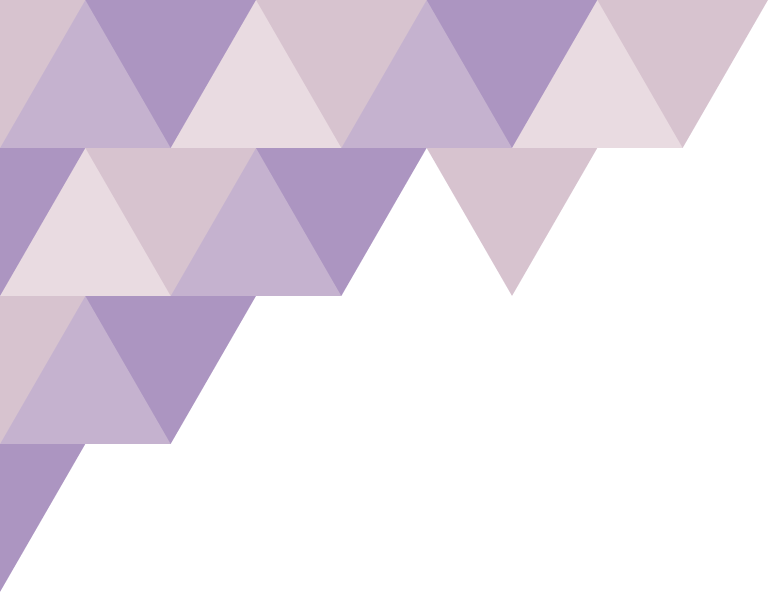
Write a Shadertoy shader that draws this background.

```glsl
// Rows of pastel triangles that thin out from the top left corner over white.
// Each row alternates downward and upward triangles; the parity of column and
// row picks the tint, and each row holds half as many columns as the last.

#define COLUMNS 4.5
#define ROWS 4.0
#define FIRST_ROW_LAST 4
#define LOOSE_TRIANGLE ivec2(3, 1)
#define SAMPLES 4

const vec3 PAPER  = vec3(1.0);
const vec3 PINK   = vec3(0.843, 0.763, 0.811);
const vec3 PURPLE = vec3(0.673, 0.583, 0.757);
const vec3 LILAC  = vec3(0.774, 0.700, 0.813);
const vec3 BLUSH  = vec3(0.915, 0.858, 0.882);

// Colour at a canvas position, both axes from 0 to 1
vec3 triangleColor(vec2 uv) {
    vec2 grid = vec2(uv.x * COLUMNS, (1.0 - uv.y) * ROWS);
    int row = int(floor(grid.y));
    float depth = fract(grid.y);

    // Downward triangles centre on whole columns, upward ones lie between
    float nearest = floor(grid.x + 0.5);
    bool pointsDown = abs(grid.x - nearest) < 0.5 * (1.0 - depth);
    int column = int(pointsDown ? nearest : floor(grid.x));

    // The last filled column halves with each row
    int last = FIRST_ROW_LAST >> clamp(row, 0, 8);
    bool filled = pointsDown ? column <= last : column < last;
    bool loose = pointsDown && ivec2(column, row) == LOOSE_TRIANGLE;
    if (!filled && !loose) return PAPER;

    bool odd = ((column + row) & 1) == 1;
    return pointsDown ? (odd ? PURPLE : PINK) : (odd ? BLUSH : LILAC);
}

void mainImage(out vec4 fragColor, in vec2 fragCoord) {
    // Average a small grid of samples to smooth the edges
    vec3 sum = vec3(0.0);
    for (int j = 0; j < SAMPLES; j++) {
        for (int i = 0; i < SAMPLES; i++) {
            vec2 offset = (vec2(i, j) + 0.5) / float(SAMPLES) - 0.5;
            sum += triangleColor((fragCoord + offset) / iResolution.xy);
        }
    }
    fragColor = vec4(sum / float(SAMPLES * SAMPLES), 1.0);
}
```
